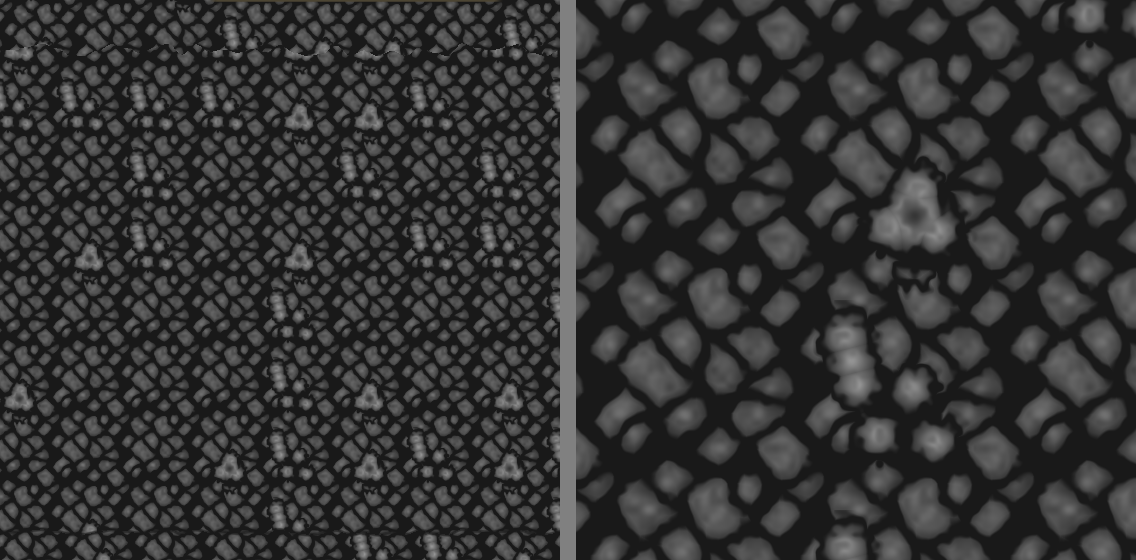
Left: the whole. Right: its middle third, enlarged.
This texture is drawn by a Shadertoy shader. Its source:

```glsl
const float TILES = 8.0;            // repeats across and down
const int STONES = 18;              // stones per tile, three to a staggered row
const vec2 FIRST_STONE = vec2(0.20, 0.63);
const vec2 TILE_SHIFT = vec2(-0.78, 0.094);
const float JITTER = 0.13;
const float MIN_RADIUS = 0.070;
const float MAX_RADIUS = 0.152;
const float HALF_GAP = 0.022;
const float SOFTNESS = 0.010;
const float WARP = 0.006;
const float GRAIN_CELLS = 24.0;
const float FLOWER_SHARE = 0.20;
const float RUBBLE_SHARE = 0.33;
const float SEED = 11.0;
const float TOP_SEAM = 0.911;
const float BOTTOM_SEAM = 0.050;
const vec2 TOP_SHIFT = vec2(-0.33, 0.115);
const vec2 BOTTOM_SHIFT = vec2(-0.19, -0.58);

const vec2 PILLAR = vec2(0.20, 0.71);
const vec2 PEBBLES = vec2(0.47, 0.42);
const vec2 FLOWER = vec2(0.50, 0.40);

const vec3 GAP_COLOR = vec3(0.098);
const vec3 RIM_COLOR = vec3(0.235);
const vec3 STONE_COLOR = vec3(0.320);
const vec3 GLINT_COLOR = vec3(0.46);
const vec3 PALE_COLOR = vec3(0.50);
const vec3 EDGE_COLOR = vec3(0.30, 0.27, 0.20);

vec3 hash3(vec2 cell, float seed) {
    uvec3 v = uvec3(ivec3(vec3(cell, seed)) + 1000);
    v = v * 1664525u + 1013904223u;
    v.x += v.y * v.z; v.y += v.z * v.x; v.z += v.x * v.y;
    v ^= v >> 16u;
    v.x += v.y * v.z; v.y += v.z * v.x; v.z += v.x * v.y;
    return vec3(v >> 8u) / 16777216.0;
}

// Value noise that wraps after the given number of cells
float noise(vec2 p, float period) {
    vec2 f = fract(p), i = mod(floor(p), period), j = mod(i + 1.0, period);
    f = f * f * (3.0 - 2.0 * f);
    return mix(mix(hash3(i, 3.0).x, hash3(vec2(j.x, i.y), 3.0).x, f.x),
               mix(hash3(vec2(i.x, j.y), 3.0).x, hash3(j, 3.0).x, f.x), f.y);
}

mat2 rotation(float a) { return mat2(cos(a), sin(a), -sin(a), cos(a)); }

// 0 = plain, 1 = flower, 2 = rubble
int tileKind(vec2 tile) {
    float h = hash3(tile, SEED + 5.0).x;
    return h < FLOWER_SHARE ? 1 : h < FLOWER_SHARE + RUBBLE_SHARE ? 2 : 0;
}

// Stones make room for the special shapes of their tile
bool isCleared(vec2 center) {
    int kind = tileKind(floor(center));
    vec2 c = fract(center);
    if (kind == 1) return length(c - FLOWER) < 0.21;
    if (kind == 2) return length((c - PILLAR) / vec2(0.14, 0.24)) < 1.0
                       || length(c - PEBBLES) < 0.21;
    return false;
}

// Packed stones on a diagonal lattice: x = signed distance, y = glint, z = tone
vec3 stones(vec2 p) {
    float nearest = 9.0, second = 9.0, glint = 0.0, tone = 0.0;
    for (int i = 0; i < STONES; i++) {
        vec2 id = vec2(i, 7);
        vec3 h = hash3(id, SEED), k = hash3(id, SEED + 1.0);
        float row = float(i / 3);
        vec2 center = vec2(float(i % 3) / 3.0 + mod(row, 2.0) / 6.0, row / 6.0);
        center += FIRST_STONE + (h.xy - 0.5) * JITTER;
        center += floor(p - center + 0.5);
        if (isCleared(center)) continue;
        vec2 offset = p - center;

        // Small stones lean right, large ones lean left
        float lean = (h.z < 0.6 ? -0.75 : 0.95) + 0.7 * (k.x - 0.5);
        vec2 q = rotation(lean) * offset;
        float stretch = mix(1.0, 1.3, k.y);
        q *= vec2(1.0 / stretch, stretch);
        float boxed = max(abs(q.x), abs(q.y)) * 1.12;
        float d = mix(length(q), boxed, 0.45) - mix(MIN_RADIUS, MAX_RADIUS, h.z);
        if (d < nearest) {
            second = nearest;
            nearest = d;
            glint = exp(-dot(offset, offset) * 1100.0) * k.z;
            tone = k.y + 3.5 * (offset.y - offset.x);
        } else second = min(second, d);
    }
    return vec3(max(nearest, HALF_GAP - 0.5 * (second - nearest)), glint, tone);
}

// Three lobes set around a point
float trio(vec2 p, float reach, float radius) {
    float d = 9.0;
    for (int i = 0; i < 3; i++) {
        float a = 1.45 + 2.094 * float(i);
        d = min(d, length(p - reach * vec2(cos(a), sin(a))) - radius);
    }
    return d;
}

void mainImage(out vec4 fragColor, in vec2 fragCoord) {
    vec2 uv = fragCoord / iResolution.xy;
    vec2 p = uv * TILES + TILE_SHIFT;

    // Misaligned strips at top and bottom, with ragged joins
    float ragged = noise(vec2(uv.x * 40.0, 2.0), 40.0) - 0.5;
    float seam = uv.y - BOTTOM_SEAM - 0.010 * ragged;
    if (uv.y > TOP_SEAM + 0.024 * ragged) p += TOP_SHIFT;
    if (seam < 0.0) p += BOTTOM_SHIFT;
    float grain = noise(p * GRAIN_CELLS, GRAIN_CELLS) - 0.5;

    // Pale flower with a dark heart, or a pillar beside loose pebbles
    int kind = tileKind(floor(p));
    vec2 t = fract(p);
    float special = 9.0, heart = 0.0;
    if (kind == 1) {
        vec2 q = t - FLOWER, m = q + vec2(0.0, 0.25);
        special = min(trio(q, 0.125, 0.105), length(q) - 0.15);
        special = min(special, max(abs(length(m) - 0.05) - 0.012, m.y + 0.02));
        heart = exp(-dot(q, q) * 330.0);
    } else if (kind == 2) {
        special = trio(t - PEBBLES, 0.16, 0.092);
        for (int i = -1; i <= 1; i++)
            special = min(special, length(t - PILLAR - float(i) * vec2(0.03, -0.115)) - 0.098);
    }
    special += 0.06 * grain;

    // Stones with a dark rim, mottled body and small glint
    vec3 s = stones(p + WARP * sin(6.283 * (p.yx * vec2(5, 4) + p * vec2(2, 3))));
    float d = max(s.x + 0.024 * grain, 2.0 * HALF_GAP - special);
    vec3 body = mix(RIM_COLOR, STONE_COLOR, smoothstep(0.0, 0.04, -d));
    body *= 0.94 + 0.14 * s.z + 0.36 * grain;
    body = mix(body, GLINT_COLOR, s.y);
    vec3 color = mix(GAP_COLOR, body, smoothstep(SOFTNESS, -SOFTNESS, d));

    vec3 pale = mix(RIM_COLOR, PALE_COLOR, smoothstep(-0.01, 0.075, -special));
    pale = mix(pale * (1.0 + 0.45 * grain), RIM_COLOR * 0.9, heart);
    color = mix(color, pale, smoothstep(0.016, -0.016, special));

    // Dark seam and worn top edge
    color = mix(color, GAP_COLOR, 0.7 * smoothstep(0.005, 0.001, abs(seam)));
    float worn = smoothstep(0.37, 0.39, uv.x) * smoothstep(0.90, 0.88, uv.x);
    color = mix(color, EDGE_COLOR, worn * smoothstep(0.996, 0.998, uv.y));
    fragColor = vec4(color, 1.0);
}
```
